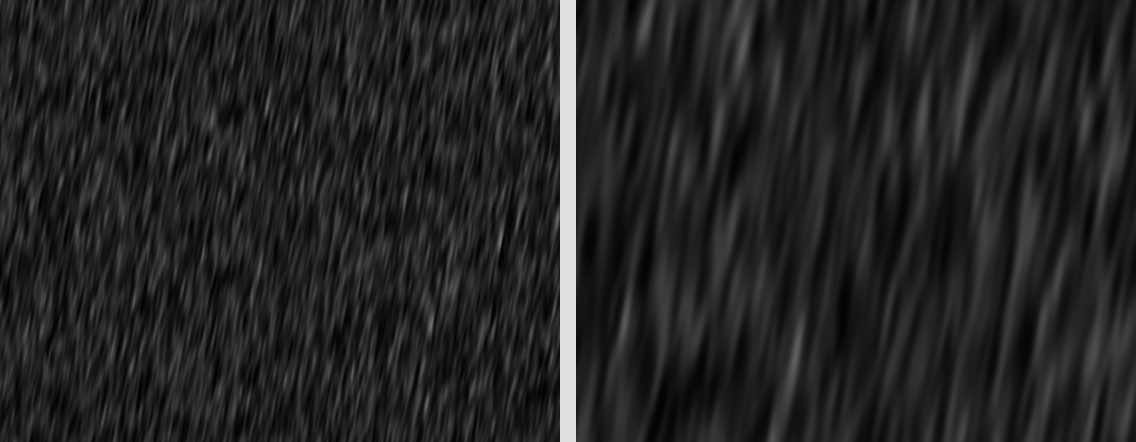
Left: the whole. Right: its middle third, enlarged.
Give the GLSL for this texture, as a WebGL 1 fragment shader.

```glsl
precision highp float;
// Dark brushed fibres: short, soft grey streaks leaning to the right.
// Several layers of stretched value noise, each with its own lean and size,
// are summed to a bell-shaped field and mapped to near-black greys.

#define LAYERS 6
#define LEAN 0.175          // mean sideways drift per unit of height
#define LEAN_SPREAD 0.04    // range of leans over the layers
#define STREAK_WIDTH 0.0067 // in canvas heights
#define STREAK_LENGTH 0.047
#define BLOTCH_WEIGHT 0.22  // soft large-scale unevenness
#define MEAN_GREY 0.131
#define CONTRAST 0.056
#define SKEW 0.10           // favours bright streaks over dark gaps

uniform vec2 u_resolution;

float hash(vec2 p) {
  return fract(sin(dot(p, vec2(127.1, 311.7))) * 43758.5453);
}

// Smooth random values along one column, shifted so that rows never line up.
float columnNoise(float column, float y, float seed) {
  y += 7.0 * hash(vec2(column, seed + 31.0));
  float cell = floor(y);
  float blend = smoothstep(0.0, 1.0, y - cell);
  vec2 key = vec2(column + seed * 17.0, cell + seed * 5.0);
  return mix(hash(key), hash(key + vec2(0.0, 1.0)), blend);
}

// Blend of neighbouring columns, scaled to zero mean and unit deviation.
float streakNoise(vec2 p, float seed) {
  float column = floor(p.x);
  float blend = smoothstep(0.0, 1.0, p.x - column);
  float value = mix(columnNoise(column, p.y, seed),
                    columnNoise(column + 1.0, p.y, seed), blend);
  return (value - 0.5) / 0.215;
}

vec2 shear(vec2 p, float lean) {
  return vec2(p.x - lean * p.y, p.y);
}

void main() {
  vec2 p = gl_FragCoord.xy / u_resolution.y;

  // Fine streaks
  float field = 0.0;
  for (int i = 0; i < LAYERS; i++) {
    float seed = float(i) + 1.0;
    float spread = float(i) / float(LAYERS - 1) - 0.5;
    float size = 1.0 + 0.4 * spread;
    vec2 cell = vec2(STREAK_WIDTH, STREAK_LENGTH) * size;
    vec2 q = shear(p, LEAN + LEAN_SPREAD * spread);
    field += streakNoise(q / cell + seed * 3.7, seed);
  }
  field /= sqrt(float(LAYERS));

  // Broad blotches
  vec2 blotchCell = vec2(4.0 * STREAK_WIDTH, 1.3 * STREAK_LENGTH);
  float blotch = streakNoise(shear(p, LEAN) / blotchCell, 11.0);
  field = (field + BLOTCH_WEIGHT * blotch)
        / sqrt(1.0 + BLOTCH_WEIGHT * BLOTCH_WEIGHT);

  // Grey tone
  float tone = field + SKEW * (field * field - 1.0);
  float grey = clamp(MEAN_GREY + CONTRAST * tone, 0.015, 1.0);
  gl_FragColor = vec4(vec3(grey), 1.0);
}
```
